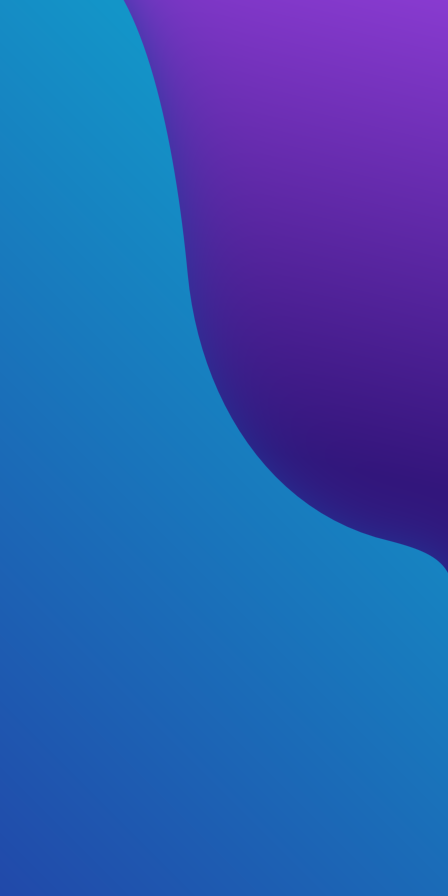
Write a WebGL 2 fragment shader that draws this background.

```glsl
#version 300 es
precision highp float;
// Two smooth gradients parted by a flowing curve: blue on the left and below,
// violet at the upper right. The curve is three joined cubic Beziers, whose
// signed distance gives both the crisp edge and the soft blue rim inside it.

uniform vec2 u_resolution;
out vec4 fragColor;

// Lengths are in canvas widths, with the origin at the lower left.
const vec3 BLUE_DEEP    = vec3(0.130, 0.285, 0.665);
const vec3 BLUE_BRIGHT  = vec3(0.075, 0.585, 0.785);
const vec3 VIOLET_DEEP  = vec3(0.200, 0.080, 0.480);
const vec3 VIOLET_LIGHT = vec3(0.535, 0.230, 0.815);
const vec3 RIM_BLUE     = vec3(0.100, 0.250, 0.620);

const float BLUE_SPAN   = 2.25;               // x + y where blue is brightest
const vec2 VIOLET_START = vec2(0.755, 0.958); // darkest end of the violet axis
const vec2 VIOLET_END   = vec2(1.0, 2.0);     // lightest end
const float RIM_WIDTH    = 0.055;
const float RIM_STRENGTH = 0.42;

// Each curve shares its last point with the first point of the next.
const int CURVES = 3;
const int STEPS  = 24;
const vec2 EDGE[10] = vec2[10](
  vec2(0.276, 2.000), vec2(0.354, 1.857), vec2(0.398, 1.609),
  vec2(0.419, 1.388), vec2(0.445, 1.115), vec2(0.599, 0.854),
  vec2(0.872, 0.792), vec2(0.932, 0.776), vec2(0.979, 0.760),
  vec2(1.000, 0.721));

vec2 bezier(vec2 a, vec2 b, vec2 c, vec2 d, float t) {
  float s = 1.0 - t;
  return s * s * s * a + 3.0 * s * s * t * b + 3.0 * s * t * t * c + t * t * t * d;
}

// Signed distance to the edge, positive on the violet side.
float edgeDistance(vec2 p) {
  float nearest = 1e6;
  float side = 1.0;
  vec2 from = EDGE[0];
  for (int i = 0; i < CURVES; i++) {
    int k = 3 * i;
    for (int j = 1; j <= STEPS; j++) {
      float t = float(j) / float(STEPS);
      vec2 to = bezier(EDGE[k], EDGE[k + 1], EDGE[k + 2], EDGE[k + 3], t);
      vec2 along = to - from;
      vec2 rel = p - from;
      vec2 gap = rel - along * clamp(dot(rel, along) / dot(along, along), 0.0, 1.0);
      float d2 = dot(gap, gap);
      if (d2 < nearest) {
        nearest = d2;
        side = along.x * rel.y - along.y * rel.x;
      }
      from = to;
    }
  }
  return side < 0.0 ? -sqrt(nearest) : sqrt(nearest);
}

vec3 blueField(vec2 p) {
  return mix(BLUE_DEEP, BLUE_BRIGHT, clamp((p.x + p.y) / BLUE_SPAN, 0.0, 1.0));
}

vec3 violetField(vec2 p, float depth) {
  vec2 axis = VIOLET_END - VIOLET_START;
  float t = clamp(dot(p - VIOLET_START, axis) / dot(axis, axis), 0.0, 1.0);
  float rim = RIM_STRENGTH * exp(-max(depth, 0.0) / RIM_WIDTH);
  return mix(mix(VIOLET_DEEP, VIOLET_LIGHT, t), RIM_BLUE, rim);
}

void main() {
  // Height is always two units, so the curve fills the tall canvas.
  vec2 p = gl_FragCoord.xy / u_resolution * vec2(1.0, 2.0);
  float pixel = 1.0 / u_resolution.x;

  float d = edgeDistance(p);
  float cover = smoothstep(-0.75 * pixel, 0.75 * pixel, d);
  fragColor = vec4(mix(blueField(p), violetField(p, d), cover), 1.0);
}
```
